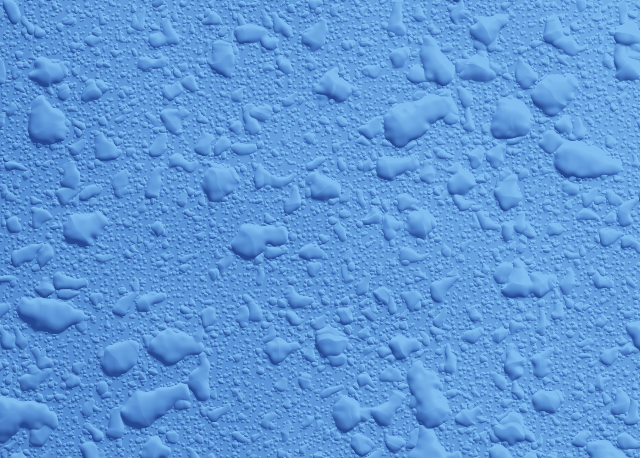
This texture is drawn by a WebGL 2 fragment shader. Its source:

```glsl
#version 300 es
precision highp float;

#define BLOB_CELL 0.122
#define DROP_CELL 0.058
#define BEAD_CELL 0.025
#define GRAIN_CELL 0.0120
#define RELIEF 0.66
#define FINE_RELIEF 1.25
#define BASE_TONE 0.67
#define CONTRAST 0.60
#define SHADOW_REACH 0.009
#define SHADOW_DEPTH 0.26
#define LIGHT_DIR vec2(0.42, 0.91)

uniform vec2 u_resolution;
out vec4 fragColor;

vec4 hash4(vec2 p) {
    vec4 q = fract(p.xyxy * vec4(0.1031, 0.1030, 0.0973, 0.1099));
    q += dot(q, q.wzxy + 33.33);
    return fract((q.xxyz + q.yzzw) * q.zywx);
}

vec2 noise2(vec2 p) {
    vec2 i = floor(p), f = fract(p);
    f = f * f * (3.0 - 2.0 * f);
    vec2 low = mix(hash4(i).xy, hash4(i + vec2(1, 0)).xy, f.x);
    vec2 high = mix(hash4(i + vec2(0, 1)).xy, hash4(i + 1.0).xy, f.x);
    return mix(low, high, f.y) - 0.5;
}

float smoothMax(float a, float b, float k) {
    float h = max(k - abs(a - b), 0.0) / k;
    return max(a, b) + 0.25 * k * h * h;
}

// Domed, tapering drops, one per grid cell, fused where they meet
float drops(vec2 p, float cell, float keep, vec2 radii, float stretch, float seed) {
    vec2 q = p / cell;
    vec2 home = floor(q);
    float height = -1.0;
    for (int y = -1; y <= 1; y++) {
        for (int x = -1; x <= 1; x++) {
            vec2 id = home + vec2(x, y);
            vec4 rnd = hash4(id + seed);
            if (fract(rnd.w * 13.7 + rnd.x * 5.1) > keep) continue;
            float radius = mix(radii.x, radii.y, pow(rnd.z, 1.5));
            float span = stretch * radius * fract(rnd.z * 7.3 + rnd.y);
            float angle = 0.9 + 2.8 * (rnd.w - 0.5);
            vec2 axis = vec2(cos(angle), sin(angle));
            vec2 d = q - id - mix(vec2(0.12), vec2(0.88), rnd.xy);
            float along = clamp(dot(d, axis), -0.5 * span, 0.5 * span);
            float taper = 1.0 - 0.5 * (along / max(span, 0.01) + 0.5);
            float r = radius * mix(1.0, taper, smoothstep(0.0, 0.2, span));
            d -= axis * along;
            float dome = max(1.0 - dot(d, d) / (r * r), -3.0);
            height = smoothMax(height, r * dome * (1.5 - 0.5 * dome), 0.10);
        }
    }
    return RELIEF * cell * smoothMax(height, 0.0, 0.04);
}

// Paint relief: four sizes of drops, the larger covering the smaller
float relief(vec2 p) {
    vec2 warped = p + 0.022 * noise2(p * 24.0 + 7.0) + 0.009 * noise2(p * 60.0);
    vec2 ruffled = p + 0.006 * noise2(p * 70.0 + 19.0);
    float big = drops(warped, BLOB_CELL, 0.75, vec2(0.13, 0.36), 2.4, 11.0);
    float mid = drops(warped, DROP_CELL, 0.80, vec2(0.15, 0.36), 2.4, 53.0);
    float bead = drops(ruffled, BEAD_CELL, 0.82, vec2(0.17, 0.40), 1.6, 97.0);
    float grain = drops(p, GRAIN_CELL, 0.97, vec2(0.28, 0.46), 0.6, 151.0);
    float fine = FINE_RELIEF * smoothMax(bead, grain, 0.0005);
    return smoothMax(smoothMax(big, mid, 0.003), fine, 0.0008);
}

vec3 paintColor(float tone) {
    vec3 dark = vec3(0.14, 0.285, 0.585);
    vec3 middle = vec3(0.33, 0.56, 0.835);
    vec3 light = vec3(0.50, 0.74, 0.94);
    vec3 lower = mix(dark, middle, clamp(tone / 0.55, 0.0, 1.0));
    return mix(lower, light, clamp((tone - 0.55) / 0.45, 0.0, 1.0));
}

void main() {
    vec2 uv = gl_FragCoord.xy / u_resolution;
    vec2 p = gl_FragCoord.xy / u_resolution.y + 3.0;
    vec2 toLight = normalize(LIGHT_DIR);

    // Slope towards the light, and shade from higher paint on that side
    float eps = 0.0012;
    float behind = relief(p - toLight * eps);
    float ahead = relief(p + toLight * eps);
    float slope = (behind - ahead) / (2.0 * eps);
    float rise = relief(p + toLight * SHADOW_REACH) - 0.5 * (behind + ahead);
    float shadow = smoothstep(0.0, 0.014, rise);

    // Broad daylight falloff across the wall
    float tone = BASE_TONE + 0.20 * (uv.x - 0.5) + 0.10 * (uv.y - 0.5);
    tone += 0.10 * noise2(p * 6.0).x;
    tone += CONTRAST * slope / (1.0 + 0.5 * abs(slope));
    tone -= SHADOW_DEPTH * shadow;
    fragColor = vec4(paintColor(tone), 1.0);
}
```
